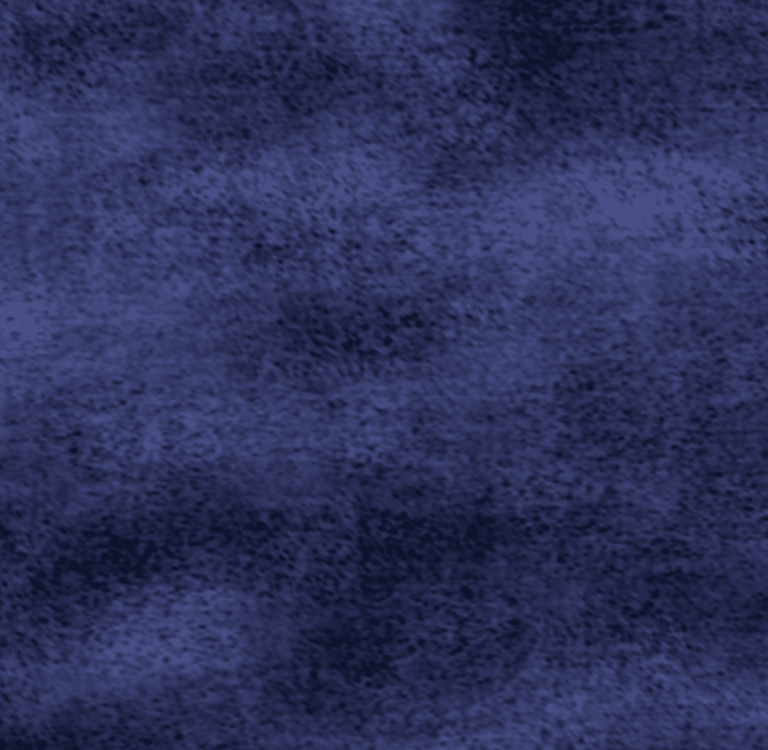
Give the GLSL for this texture, as a WebGL 2 fragment shader.

```glsl
#version 300 es
precision highp float;
// Worn indigo cloth: wide soft clouds of light and shade under a fine pitted nap.
// Clouds are layered value noise bent by sines, the nap is slanted cellular noise
// with fuzz of two sizes, and faint crossed threads run over both.

uniform vec2 u_resolution;
out vec4 fragColor;

// Colour: mean tone and its change per unit of shade
const vec3 MEAN_TONE = vec3(0.170, 0.187, 0.350);
const vec3 TONE_STEP = vec3(0.048, 0.049, 0.074);
const float SHADE_LIMIT = 2.4;

// Share of each layer in the shade
const float CLOUD_AMOUNT = 0.84;
const float NAP_AMOUNT = 0.62;
const float THREAD_AMOUNT = 0.20;

// Cells per canvas height
const vec2 CLOUD_SCALE = vec2(3.3, 7.0);
const vec2 PIT_SCALE = vec2(90.0, 122.0);
const vec2 COARSE_FUZZ_SCALE = vec2(58.0, 88.0);
const vec2 FINE_FUZZ_SCALE = vec2(125.0, 210.0);
const vec2 WEFT_SCALE = vec2(10.0, 170.0);
const vec2 WARP_SCALE = vec2(60.0, 6.0);

// Slant in radians, negative falls to the right
const float STEEP_SLANT = -0.52;
const float FLAT_SLANT = -0.16;
const float CLOUD_SLANT = 0.08;

const float PIT_SHARPNESS = 5.0;
const float PIT_MEAN = 0.63;
const float PIT_DEVIATION = 0.41;
const float NOISE_DEVIATION = 0.2145;

// Three random values in 0..1 for a grid cell
vec3 hash3(vec2 cell, uint seed) {
    uvec3 v = uvec3(uvec2(ivec2(cell)), seed);
    v = v * 1664525u + 1013904u;
    v.x += v.y * v.z; v.y += v.z * v.x; v.z += v.x * v.y;
    v ^= v >> 16u;
    v.x += v.y * v.z; v.y += v.z * v.x; v.z += v.x * v.y;
    return vec3(v >> 8u) / 16777216.0;
}

// Coordinates whose first axis runs along the given slant
vec2 along(vec2 p, float slant) {
    float c = cos(slant), s = sin(slant);
    return vec2(c * p.x + s * p.y, c * p.y - s * p.x);
}

// Value noise with zero mean and about unit deviation
float noise(vec2 p, uint seed) {
    vec2 cell = floor(p);
    vec2 f = fract(p);
    f = f * f * (3.0 - 2.0 * f);
    float low = mix(hash3(cell, seed).x, hash3(cell + vec2(1, 0), seed).x, f.x);
    float high = mix(hash3(cell + vec2(0, 1), seed).x, hash3(cell + vec2(1, 1), seed).x, f.x);
    return (mix(low, high, f.y) - 0.5) / NOISE_DEVIATION;
}

// Soft cellular noise: a dark pit of random depth in each cell
float pits(vec2 p, uint seed) {
    vec2 cell = floor(p);
    float depth = 0.0;
    for (int y = -1; y <= 1; y++) {
        for (int x = -1; x <= 1; x++) {
            vec2 corner = cell + vec2(x, y);
            vec3 h = hash3(corner, seed);
            vec2 d = corner + h.xy - p;
            depth += 2.0 * h.z * exp(-PIT_SHARPNESS * dot(d, d));
        }
    }
    return (PIT_MEAN - depth) / PIT_DEVIATION;
}

// Broad horizontal blotches
float clouds(vec2 p) {
    p = along(p, CLOUD_SLANT);
    p += 0.014 * sin(p.yx * vec2(15.0, 9.0) + vec2(0.7, 2.1));
    float sum = 0.0;
    float weight = 0.86;
    vec2 q = p * CLOUD_SCALE + 8.2;
    for (uint i = 0u; i < 4u; i++) {
        sum += weight * noise(q, 23u + i);
        weight *= 0.52;
        q = along(q * 2.03 + 5.3, 0.05);
    }
    return sum;
}

// Pits and fuzz along one slant
float grain(vec2 p, float slant, uint seed) {
    vec2 q = along(p, slant);
    return 0.56 * pits(q * PIT_SCALE, seed)
         + 0.34 * noise(q * COARSE_FUZZ_SCALE, seed + 1u)
         + 0.62 * noise(q * FINE_FUZZ_SCALE, seed + 2u);
}

// Nap whose slant and strength drift across the cloth
float nap(vec2 p) {
    float steepness = smoothstep(-0.8, 0.8, noise(p * vec2(5.0, 7.0), 31u));
    float strength = 1.0 + 0.12 * noise(p * vec2(8.0, 12.0), 53u);
    return strength * mix(grain(p, FLAT_SLANT, 41u), grain(p, STEEP_SLANT, 71u), steepness);
}

// Faint crossed threads
float threads(vec2 p) {
    return 0.75 * noise(p * WEFT_SCALE, 61u) + 0.65 * noise(p * WARP_SCALE, 67u);
}

void main() {
    vec2 p = gl_FragCoord.xy / u_resolution.y;
    float shade = CLOUD_AMOUNT * clouds(p) + NAP_AMOUNT * nap(p) + THREAD_AMOUNT * threads(p);
    shade = clamp(shade, -SHADE_LIMIT, SHADE_LIMIT);
    fragColor = vec4(MEAN_TONE + TONE_STEP * shade, 1.0);
}
```
